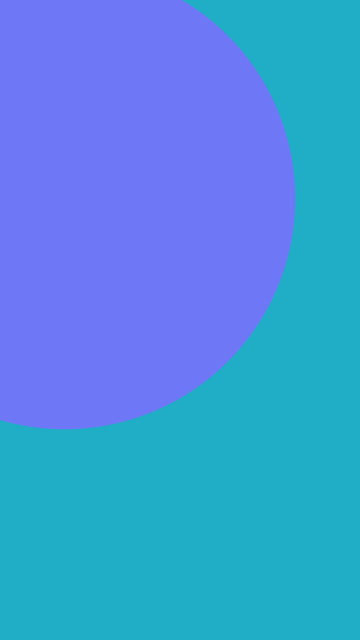
This background is drawn by a Shadertoy shader. Its source:

```glsl
const vec3 TEAL = vec3(0.125, 0.68, 0.775);
const vec3 PERIWINKLE = vec3(0.431, 0.471, 0.969);

// Signed distance to a circle, negative inside
float circleDistance(vec2 point, vec2 center, float radius) {
    return length(point - center) - radius;
}

// Coverage of a shape, smoothed over one pixel
float coverage(float signedDistance, float pixelSize) {
    return clamp(0.5 - signedDistance / pixelSize, 0.0, 1.0);
}

void mainImage(out vec4 fragColor, in vec2 fragCoord) {
    // Canvas width is one unit
    float pixelSize = 1.0 / iResolution.x;
    vec2 point = fragCoord * pixelSize;
    float aspect = iResolution.y / iResolution.x;

    // Large disc cropped by the left and top edges
    vec2 discCenter = vec2(0.1796, 0.6897 * aspect);
    float discRadius = 0.6407;
    float disc = coverage(circleDistance(point, discCenter, discRadius), pixelSize);

    fragColor = vec4(mix(TEAL, PERIWINKLE, disc), 1.0);
}
```
